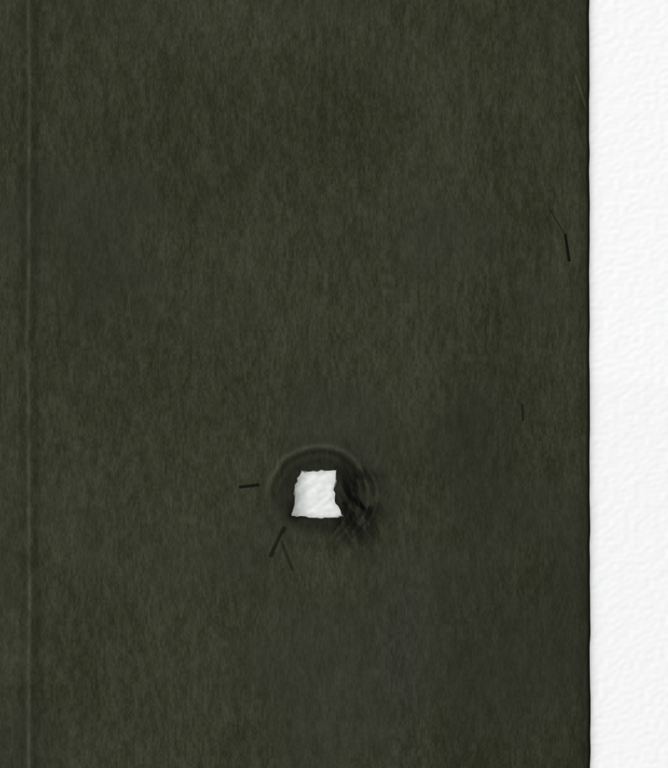
Write a WebGL 1 fragment shader that draws this texture.

```glsl
precision highp float;
// Dark fibrous card with a torn hole, creases and scratches, lying on embossed white paper.
uniform vec2 u_resolution;

const vec3 CARD = vec3(0.212, 0.219, 0.166);
const vec3 CARD_DARK = vec3(0.075, 0.078, 0.055);
const vec3 CARD_LIGHT = vec3(0.33, 0.335, 0.255);
const vec3 CARD_COOL = vec3(0.205, 0.213, 0.185);
const vec3 SHEET = vec3(0.962, 0.967, 0.963);
const vec3 HOLE_SHADE = vec3(0.66, 0.675, 0.66);
const vec3 HOLE_LIT = vec3(0.89, 0.90, 0.89);
const vec2 HOLE = vec2(0.413, 0.357);
const float CARD_EDGE = 0.767;
const float CREASE_X = 0.037;
const float SEAM_Y = 0.501;
const float GRAIN = 0.10;

float hash(vec2 p) {
  vec3 q = fract(vec3(p.xyx) * 0.1031);
  q += dot(q, q.yzx + 33.33);
  return fract((q.x + q.y) * q.z);
}

float noise(vec2 p) {
  vec2 i = floor(p), f = fract(p);
  f = f * f * (3.0 - 2.0 * f);
  return mix(mix(hash(i), hash(i + vec2(1.0, 0.0)), f.x),
             mix(hash(i + vec2(0.0, 1.0)), hash(i + 1.0), f.x), f.y);
}

float fbm(vec2 p) {
  float sum = 0.0, amp = 0.5;
  for (int i = 0; i < 4; i++) {
    sum += amp * noise(p);
    p = p * 2.03 + 17.1;
    amp *= 0.5;
  }
  return sum;
}

// Soft stroke from a to b, fading with distance.
float stroke(vec2 p, vec2 a, vec2 b, float width) {
  vec2 pa = p - a, ba = b - a;
  float d = length(pa - ba * clamp(dot(pa, ba) / dot(ba, ba), 0.0, 1.0));
  return 1.0 - smoothstep(0.25 * width, width, d);
}

float band(float x, float width) { return exp(-x * x / (width * width)); }

// Signed distance-like field of the ragged opening; negative inside.
float holeField(vec2 q) {
  float left = -0.033 + 0.004 * smoothstep(-0.03, 0.0, q.y) + 0.010 * smoothstep(0.010, 0.033, q.y);
  float right = 0.0225 + 0.011 * (1.0 - smoothstep(-0.031, -0.006, q.y)) + 0.003 * smoothstep(0.005, 0.03, q.y);
  float top = 0.030 + 0.05 * q.x;
  float bottom = -0.029 - 0.003 * band(q.x - 0.008, 0.015);
  float ragged = 0.003 * (noise(q * 190.0 + 40.0) - 0.5);
  return max(max(left - q.x, q.x - right), max(q.y - top, bottom - q.y)) + ragged;
}

vec3 cardColor(vec2 p) {
  // Paper fibres and broad mottling
  float fibre = noise(p * vec2(310.0, 105.0)) * 0.45 + noise(p * vec2(520.0, 290.0) + 9.0) * 0.4
              + noise(p * vec2(130.0, 40.0) + 31.0) * 0.3 - 0.575;
  vec3 col = CARD + GRAIN * fibre + 0.05 * (fbm(p * vec2(9.0, 6.0)) - 0.47);
  col = mix(col, CARD_COOL, 0.35 * smoothstep(0.45, 0.65, fbm(p * 7.0 + 5.0)));
  col *= 1.0 - 0.13 * exp(-dot((p - vec2(0.632, 0.42)) * vec2(14.0, 9.0), (p - vec2(0.632, 0.42)) * vec2(14.0, 9.0)));

  // Vertical folds
  float wobble = 0.003 * (noise(vec2(4.0, p.y * 9.0)) - 0.5);
  float crease = p.x - CREASE_X - wobble;
  col += 0.055 * band(crease, 0.0025) * (0.4 + noise(p * vec2(60.0, 45.0)));
  col *= 1.0 - 0.14 * band(crease - 0.008, 0.007) - 0.10 * band(crease + 0.008, 0.005);
  float low = 1.0 - smoothstep(0.18, 0.40, p.y);
  col = mix(col, CARD_COOL + GRAIN * fibre, 0.5 * low * band(p.x - 0.525, 0.027));
  col *= 1.0 - 0.12 * low * smoothstep(0.55, 0.60, p.x);

  // Raised collar and crumpled flap around the opening
  vec2 q = p - HOLE;
  float angle = atan(q.y, q.x);
  float r = length(q * vec2(0.95, 1.0)) + 0.006 * (noise(vec2(angle * 3.0 + 9.0, 2.0)) - 0.5);
  float upper = smoothstep(-0.025, 0.03, q.y);
  col += upper * (0.05 * band(r - 0.063, 0.003) - 0.055 * band(r - 0.056, 0.004) + 0.02 * band(r - 0.049, 0.004));
  col *= 1.0 - 0.30 * band(r - 0.044, 0.011);
  col *= 1.0 - 0.12 * band(r - 0.071, 0.007) * noise(q * 60.0);
  vec2 flap = (q - vec2(0.053, -0.010)) * vec2(36.0, 19.0);
  float crumple = fbm(vec2(q.x * 95.0 + q.y * 45.0, q.y * 40.0) + 3.0);
  col *= 1.0 - exp(-dot(flap, flap)) * (0.25 + 0.6 * smoothstep(0.40, 0.62, crumple));
  for (int i = 0; i < 4; i++) {
    float k = float(i);
    float arcX = 0.040 + 0.011 * k - 9.0 * (q.y + 0.002) * (q.y + 0.002);
    float span = smoothstep(-0.072, -0.025, q.y) * (1.0 - smoothstep(0.01, 0.044, q.y));
    float broken = smoothstep(0.25, 0.7, noise(vec2(q.y * 70.0, k * 7.0)));
    col = mix(col, CARD_DARK, 0.65 * span * broken * band(q.x - arcX, 0.0022));
    col += 0.035 * span * band(q.x - arcX - 0.005, 0.002);
  }

  // Scratches and small tears
  float marks = 0.85 * stroke(p, vec2(0.313, 0.366), vec2(0.336, 0.3685), 0.0032);
  marks = max(marks, 0.35 * stroke(p, vec2(0.716, 0.727), vec2(0.736, 0.694), 0.0022));
  marks = max(marks, 0.95 * stroke(p, vec2(0.736, 0.694), vec2(0.741, 0.661), 0.0028));
  marks = max(marks, 0.60 * stroke(p, vec2(0.680, 0.473), vec2(0.681, 0.453), 0.0022));
  marks = max(marks, 0.65 * stroke(p, vec2(0.370, 0.312), vec2(0.353, 0.277), 0.0045));
  marks = max(marks, 0.45 * stroke(p, vec2(0.366, 0.296), vec2(0.381, 0.258), 0.0030));
  col = mix(col, CARD_DARK, marks);
  float scuff = stroke(p, vec2(0.750, 0.900), vec2(0.766, 0.852), 0.0025);
  scuff = max(scuff, 0.6 * stroke(p, vec2(0.359, 0.282), vec2(0.369, 0.304), 0.0025));
  return mix(col, CARD_LIGHT, 0.5 * scuff);
}

void main() {
  vec2 p = gl_FragCoord.xy / u_resolution.y;
  float aa = 1.0 / u_resolution.y;
  float emboss = noise(p * vec2(150.0, 190.0)) - noise(p * vec2(150.0, 190.0) + vec2(0.35, -0.35));

  // White sheet with a faint seam
  vec3 sheet = SHEET + 0.045 * emboss + 0.008 * (smoothstep(SEAM_Y - aa, SEAM_Y + aa, p.y) - 0.5);
  float edge = p.x - CARD_EDGE - 0.0015 * (1.0 - p.y) - 0.0012 * (noise(vec2(p.y * 45.0, 8.0)) - 0.5);
  sheet *= 1.0 - 0.22 * exp(-max(edge, 0.0) / 0.004);

  // Card, opening and darkened cut edges
  vec3 card = cardColor(p);
  vec2 q = p - HOLE;
  float hole = holeField(q);
  float rim = band(max(hole, 0.0), 0.005) * (0.35 + 0.5 * smoothstep(0.01, -0.03, q.x) * smoothstep(0.03, -0.03, q.y));
  card = mix(card, CARD_DARK, clamp(rim, 0.0, 1.0));
  vec3 inside = mix(HOLE_SHADE, HOLE_LIT, smoothstep(-0.034, -0.006, q.x)) + 0.09 * emboss;
  inside *= 1.0 - 0.10 * smoothstep(-0.008, 0.0, hole);
  card = mix(inside, card, smoothstep(-1.2 * aa, 1.2 * aa, hole));
  card = mix(card, CARD_DARK, 0.85 * band(edge + 0.0012, 0.0026) + 0.18 * band(edge + 0.008, 0.007));

  gl_FragColor = vec4(clamp(mix(card, sheet, smoothstep(-aa, aa, edge)), 0.0, 1.0), 1.0);
}
```
